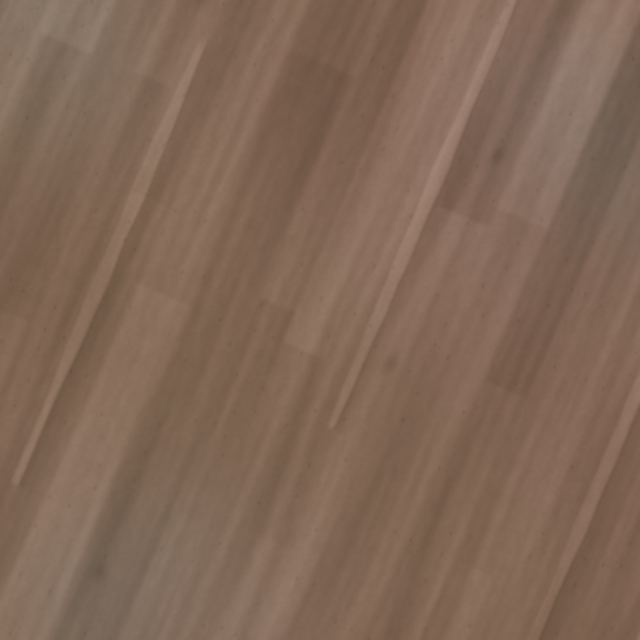
Write a WebGL 2 fragment shader that draws this texture.

```glsl
#version 300 es
precision highp float;
// Brown wooden floor seen at a slant: staves of differing tone, staggered end
// joints and pale slivers along some seams. Stretched gradient noise gives the
// grain; soft patches of grey sheen, knots and pores lie on top.

uniform vec2 u_resolution;
out vec4 fragColor;

const vec3 MID = vec3(0.51, 0.40, 0.33);
const vec3 DARK = vec3(0.46, 0.36, 0.29);
const vec3 LIGHT = vec3(0.56, 0.45, 0.38);
const vec3 GREY = vec3(0.51, 0.43, 0.37);
const vec3 HUE_DRIFT = vec3(0.007, -0.007, 0.005);
const vec2 ALONG = vec2(0.391, 0.920);   // direction of the boards
const float TONE_SHIFT = -0.17;
const float TONE_LIMIT = 2.2;
const float STAVE_WIDTH = 0.075;
const float STAVE_LENGTH = 0.85;
const float STAVE_CONTRAST = 1.4;
const float SEAM_BLUR = 0.09;            // share of the stave width
const float JOINT_BLUR = 0.006;          // share of the stave length
const float COARSE_GRAIN = 1.35;
const float FINE_GRAIN = 0.85;
const float FLECKS = 0.32;
const float MOTTLE = 0.22;
const float UNEVEN_LIGHT = 1.0;
const float SLIVER_SPACING = 0.42;
const float SLIVER_OFFSET = 0.345;
const float SLIVER_PERIOD = 1.15;
const float SLIVER_LENGTH = 0.78;
const float SLIVER_WIDTH = 0.010;        // half width at the middle
const float SHEEN_RADIUS = 0.21;
const vec2 SHEEN[3] = vec2[3](vec2(0.06, 0.98), vec2(0.22, 0.04), vec2(0.93, 0.77));

float hash(vec2 cell) {
    vec3 q = fract(cell.xyx * vec3(0.1031, 0.1030, 0.0973));
    q += dot(q, q.yzx + 33.33);
    return fract((q.x + q.y) * q.z);
}

float corner(vec2 cell, vec2 offset) {
    float angle = 6.2832 * hash(cell);
    return dot(vec2(cos(angle), sin(angle)), offset);
}

float gradientNoise(vec2 p) {
    vec2 i = floor(p), f = fract(p);
    vec2 w = f * f * f * (f * (f * 6.0 - 15.0) + 10.0);
    vec2 e = vec2(1.0, 0.0);
    return mix(mix(corner(i, f), corner(i + e, f - e), w.x),
               mix(corner(i + e.yx, f - e.yx), corner(i + 1.0, f - 1.0), w.x), w.y);
}

// Tone of one row of staves, blended over its end joints.
float rowTone(float row, float u) {
    float y = u / STAVE_LENGTH + hash(vec2(row, 7.0));
    float joint = floor(y + 0.5);
    float blend = smoothstep(-JOINT_BLUR, JOINT_BLUR, y - joint);
    return mix(hash(vec2(row, joint - 1.0) + 40.0), hash(vec2(row, joint) + 40.0), blend) - 0.5;
}

float staveTone(vec2 board) {
    float x = board.x / STAVE_WIDTH + 0.6 * gradientNoise(vec2(board.x * 7.0, 3.5));
    float seam = floor(x + 0.5);
    float blend = smoothstep(-SEAM_BLUR, SEAM_BLUR, x - seam);
    return mix(rowTone(seam - 1.0, board.y), rowTone(seam, board.y), blend);
}

// Pale tapering sliver with a soft shadow on its right side.
float sliverTone(vec2 board) {
    float k = floor((board.x - SLIVER_OFFSET) / SLIVER_SPACING + 0.5);
    float d = board.x - SLIVER_OFFSET - k * SLIVER_SPACING;
    float start = 0.5 - 0.3 * abs(sin(2.0 * k));
    float s = mod(board.y - start, SLIVER_PERIOD) / SLIVER_LENGTH;
    float ends = smoothstep(0.0, 0.015, s) * (1.0 - smoothstep(0.94, 1.0, s));
    float halfWidth = SLIVER_WIDTH * (0.5 + 0.5 * sin(3.1416 * clamp(s, 0.0, 1.0)));
    halfWidth *= 1.0 + 0.5 * gradientNoise(vec2(k * 3.7, board.y * 9.0));
    float pale = 1.0 - smoothstep(halfWidth - 0.004, halfWidth + 0.004, abs(d));
    float gap = d - halfWidth;
    float shade = smoothstep(0.0, 0.004, gap) * exp(-max(gap, 0.0) / 0.018);
    return ends * (1.1 * pale - 0.85 * shade);
}

// Soft round spots, at most one in each cell.
float spots(vec2 p, float size, float chance, float radius) {
    vec2 cell = floor(p / size);
    vec2 jitter = vec2(hash(cell + 11.0), hash(cell + 23.0));
    vec2 d = p - (cell + 0.3 + 0.4 * jitter) * size;
    float present = step(hash(cell + 57.0), chance);
    return present * exp(-dot(d, d) / (radius * radius));
}

void main() {
    vec2 p = gl_FragCoord.xy / min(u_resolution.x, u_resolution.y);
    vec2 board = vec2(dot(p, vec2(ALONG.y, -ALONG.x)), dot(p, ALONG));

    // Staves and slivers
    float tone = TONE_SHIFT + STAVE_CONTRAST * staveTone(board) + sliverTone(board);

    // Grain, slightly wavy along the boards
    float sway = 0.012 * gradientNoise(board * vec2(3.0, 2.2) + 5.0);
    vec2 grain = board + vec2(sway, 0.0);
    tone += COARSE_GRAIN * gradientNoise(grain * vec2(24.0, 1.4) + 9.0);
    tone += FINE_GRAIN * gradientNoise(grain * vec2(58.0, 2.8) + 31.0);
    tone += FLECKS * gradientNoise(grain * vec2(85.0, 38.0));
    tone += MOTTLE * gradientNoise(p * 150.0);

    // Uneven light, knots and pores
    tone += UNEVEN_LIGHT * gradientNoise(p * 2.3 + 17.0);
    vec2 stretched = board * vec2(1.0, 0.65);
    tone -= 1.1 * spots(stretched, 0.27, 0.35, 0.011);
    tone -= 0.7 * spots(stretched, 0.027, 0.22, 0.0022);

    // Grey sheen
    float sheen = 0.0;
    for (int i = 0; i < 3; i++) {
        vec2 d = (p - SHEEN[i]) / SHEEN_RADIUS;
        sheen += exp(-dot(d, d));
    }
    sheen = clamp(sheen * (1.1 + 0.6 * gradientNoise(p * 5.0)), 0.0, 1.2);

    vec3 color = mix(MID, tone < 0.0 ? DARK : LIGHT, min(abs(tone), TONE_LIMIT));
    color += (GREY - MID) * sheen;
    color += HUE_DRIFT * (gradientNoise(p * 1.9 + 3.0) + 0.5 * (p.x - 0.5));
    fragColor = vec4(color, 1.0);
}
```
